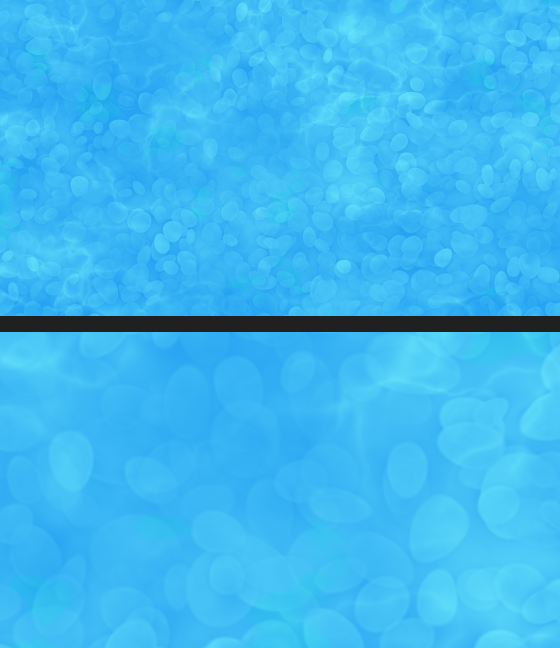
Top, the full canvas; bottom, a detail of the centre.
This texture is drawn by a WebGL 1 fragment shader. Its source:

```glsl
precision highp float;
// Pale blue pebbles on the bed of a shallow, sunlit pool.
// Layers of scattered ellipses build a tone; drifting haze and warped
// noise contours (caustic light) shift it, then a blue ramp colours it.

uniform vec2 u_resolution;

const vec3 MID_BLUE = vec3(0.25, 0.739, 0.96);
const vec3 TONE_STEP = vec3(0.043, 0.042, 0.006);   // colour change per unit of tone
const vec3 TEAL_SHIFT = vec3(-0.03, 0.022, -0.018);
const float BED_TONE = -0.75;
const float PEBBLE_TONE = -0.1;
const float PEBBLE_SPREAD = 1.9;
const float PEBBLE_CELL = 0.1;      // in canvas heights
const float EDGE_SOFTNESS = 0.0022;
const float SHADOW_WIDTH = 0.007;
const float SHADOW_DEPTH = 0.75;
const float RIM_LIGHT = 0.28;
const float MOTTLE_STRENGTH = 2.0;
const float HAZE_STRENGTH = 3.9;
const float CAUSTIC_STRENGTH = 3.1;
const int LAYERS = 3;

float hash(vec2 p) {
  vec3 q = fract(p.xyx * vec3(0.1031, 0.1030, 0.0973));
  q += dot(q, q.yzx + 33.33);
  return fract((q.x + q.y) * q.z);
}

vec2 hash2(vec2 p) {
  return vec2(hash(p), hash(p + 57.3));
}

float noise(vec2 p) {
  vec2 i = floor(p), f = fract(p);
  f = f * f * f * (f * (f * 6.0 - 15.0) + 10.0);
  return mix(mix(hash(i), hash(i + vec2(1.0, 0.0)), f.x),
             mix(hash(i + vec2(0.0, 1.0)), hash(i + 1.0), f.x), f.y);
}

mat2 rotation(float a) {
  return mat2(cos(a), -sin(a), sin(a), cos(a));
}

float fbm(vec2 p) {
  float sum = 0.0, amp = 0.533;
  for (int i = 0; i < 4; i++) {
    sum += amp * noise(p);
    p = rotation(0.65) * p * 2.03 + 17.1;
    amp *= 0.5;
  }
  return sum;
}

// Paints one layer of translucent pebbles over the given tone.
float addPebbles(float tone, vec2 p, float cell, float seed, float clarity) {
  vec2 grid = p / cell + seed * 7.37;
  vec2 base = floor(grid);
  float mottle = fbm(p * 36.0 + seed * 9.0) - 0.5;
  for (int y = -1; y <= 1; y++) {
    for (int x = -1; x <= 1; x++) {
      vec2 id = base + vec2(float(x), float(y)) + 100.0;
      vec2 centre = id - 100.0 + 0.5 + 0.7 * (hash2(id + seed * 31.0) - 0.5);
      vec2 rnd = hash2(id + seed * 13.0 + 200.0);
      vec2 look = hash2(id + seed * 19.0 + 400.0);
      vec2 offset = grid - centre;
      vec2 radii = mix(0.26, 0.52, rnd.x) * vec2(1.0, mix(0.52, 0.92, look.y));
      vec2 q = rotation(rnd.y * 6.283) * offset / radii;
      q.x += 0.3 * q.y * q.y * (look.x - 0.5);
      q.y *= 1.0 + 0.3 * q.x * (rnd.x - 0.5);
      float r = length(q) + 0.12 * mottle;
      float dist = (r - 1.0) * radii.y * cell;

      float cover = 1.0 - smoothstep(-EDGE_SOFTNESS, EDGE_SOFTNESS, dist);
      float opacity = clarity * mix(0.4, 1.0, hash(id + seed * 5.0 + 600.0));
      float shadow = exp(-max(dist, 0.0) / SHADOW_WIDTH);
      float light = dot(offset / radii.x, vec2(-0.3, 0.5));
      float rim = smoothstep(0.74, 0.93, r) * RIM_LIGHT;
      float body = PEBBLE_TONE + PEBBLE_SPREAD * (look.x - 0.5)
                 + 0.75 * light + rim + MOTTLE_STRENGTH * mottle;
      tone -= SHADOW_DEPTH * shadow * opacity * (1.0 - cover);
      tone = mix(tone, body, cover * opacity);
    }
  }
  return tone;
}

// Soft bright threads along the middle contour of warped noise.
float caustic(vec2 p, float sharpness) {
  vec2 warp = vec2(fbm(p * 0.8 + 3.1), fbm(p * 0.8 + 41.7)) - 0.5;
  float n = noise(p + 1.8 * warp) - 0.5;
  return exp(-(sqrt(n * n + 0.0006) - 0.024) * sharpness);
}

void main() {
  vec2 p = gl_FragCoord.xy / u_resolution.y;

  // Pebble bed, fading where the water is murky
  float clarity = mix(0.45, 1.0, smoothstep(0.34, 0.52, fbm(p * 3.6 + 71.0)));
  float tone = BED_TONE + 2.4 * (fbm(p * 14.0 + 5.0) - 0.5);
  for (int i = 0; i < LAYERS; i++) {
    float layer = float(i);
    tone = addPebbles(tone, p, PEBBLE_CELL * (1.0 - 0.14 * layer), layer + 1.0, clarity);
  }

  // Drifting haze and caustic light
  tone += HAZE_STRENGTH * (fbm(p * vec2(2.6, 4.0) + 23.0) - 0.5);
  float patches = smoothstep(0.32, 0.68, fbm(p * 3.4 + 90.0));
  float threads = 0.55 * caustic(p * vec2(4.6, 7.0) + 11.0, 15.0)
                + 0.45 * caustic(p * vec2(9.0, 12.0) + 60.0, 12.0);
  tone += CAUSTIC_STRENGTH * threads * mix(0.2, 1.0, patches);

  // Sparse teal patches
  float teal = smoothstep(0.69, 0.74, fbm(p * vec2(6.5, 9.0) + 130.0));

  vec3 colour = MID_BLUE + TONE_STEP * clamp(tone, -2.3, 3.4) + TEAL_SHIFT * teal;
  gl_FragColor = vec4(clamp(colour, 0.0, 1.0), 1.0);
}
```
